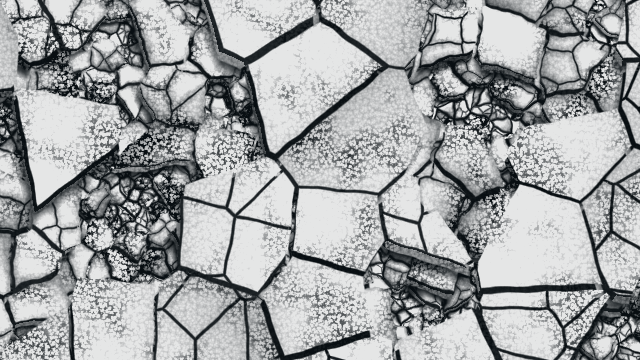
A WebGL 1 fragment shader for this texture:

```glsl
precision highp float;
uniform vec2 u_resolution;

vec2 hash2(vec2 p) {
  return fract(sin(vec2(dot(p, vec2(127.1, 311.7)), dot(p, vec2(269.5, 183.3)))) * 43758.55);
}

vec2 seedPoint(vec2 cell) {
  return cell + 0.5 + 0.84 * (hash2(cell) - 0.5);
}

// Distance to the nearest cell point
float cellular(vec2 p) {
  vec2 base = floor(p);
  float nearest = 4.0;
  for (int y = -1; y <= 1; y++)
    for (int x = -1; x <= 1; x++) {
      vec2 cell = base + vec2(x, y);
      vec2 d = cell + hash2(cell) - p;
      nearest = min(nearest, dot(d, d));
    }
  return sqrt(nearest);
}

// Straight-edged fragments: edge distance, id, offset to the centre
vec4 shatter(vec2 p) {
  vec2 base = floor(p), home = base, toCentre = vec2(9.0);
  for (int y = -1; y <= 1; y++)
    for (int x = -1; x <= 1; x++) {
      vec2 cell = base + vec2(x, y);
      vec2 d = seedPoint(cell) - p;
      if (dot(d, d) < dot(toCentre, toCentre)) { toCentre = d; home = cell; }
    }
  float edge = 4.0;
  for (int y = -2; y <= 2; y++)
    for (int x = -2; x <= 2; x++) {
      vec2 d = seedPoint(home + vec2(x, y)) - p;
      vec2 across = d - toCentre;
      if (dot(across, across) > 0.0001)
        edge = min(edge, dot(0.5 * (d + toCentre), normalize(across)));
    }
  return vec4(edge, hash2(home + 17.3).x, toCentre);
}

// Pitted dirt gathered in patches
float grime(vec2 p, float amount) {
  float patches = cellular(p * 5.0) + 0.5 * cellular(p * 14.0);
  float pits = 0.6 * cellular(p * 85.0) + 0.4 * cellular(p * 160.0);
  return amount * smoothstep(0.5, 1.15, patches) * smoothstep(0.28, 0.62, pits)
    + 0.3 * (pits - 0.42);
}

// One layer of stones: shadow, broken side, then upper face
float layStones(float shade, vec2 p, float scale, float gap, float depth,
                float share, float focus, float rough) {
  float angle = 0.35 + scale * 0.7;
  mat2 turn = mat2(cos(angle), sin(angle), -sin(angle), cos(angle));
  vec2 bent = p + (0.001 + 0.005 * rough) * sin(p.yx * vec2(47.0, 53.0) + 2.0 * sin(p * 31.0))
    + 0.0015 * rough * sin(p.yx * 190.0);
  vec2 q = turn * (bent + scale) * scale;
  vec2 drop = turn * vec2(0.35, 1.0) * depth;
  vec4 face = shatter(q);
  vec4 side = shatter(q + drop);
  vec4 shadow = shatter(q + 1.9 * drop);

  vec2 middle = vec2(0.8, 0.53);
  vec2 faceAt = (q + face.zw) * turn / scale - scale;
  vec2 sideAt = (q + drop + side.zw) * turn / scale - scale;
  vec2 shadowAt = (q + 1.9 * drop + shadow.zw) * turn / scale - scale;
  float faceHere = step(face.y, share - focus * distance(faceAt, middle));
  float sideHere = step(side.y, share - focus * distance(sideAt, middle));
  float shadowHere = step(shadow.y, share - focus * distance(shadowAt, middle));

  float id = face.y;
  float soft = scale / u_resolution.y;
  float margin = gap * (0.4 + 1.2 * fract(id * 29.0));
  float edge = face.x - margin;
  if (fract(id * 13.0) > 0.45)
    edge = min(edge, shatter(q * 1.6 + 5.0).x / 1.6 - 0.016);

  shade *= 1.0 - 0.85 * shadowHere * smoothstep(-0.05, 0.16, shadow.x);
  float wall = 0.2 + 0.35 * fract(side.y * 41.0) - grime(p + side.y * 9.0, 0.3);
  wall *= mix(1.0, 0.25, faceHere);
  shade = mix(shade, wall, sideHere * smoothstep(-soft, soft, side.x - gap));

  float tone = fract(id * 37.0);
  vec2 slope = vec2(cos(id * 60.0), sin(id * 60.0));
  float top = 0.97 - (0.14 + 0.2 * rough) * tone * tone
    - (0.1 + 0.5 * rough) * dot(face.zw, slope);
  top *= 1.0 - 0.45 * rough * (1.0 - smoothstep(0.0, 0.14, edge));
  top -= grime(p + id * 9.0, 0.5 + 0.3 * rough);
  return mix(shade, top, faceHere * smoothstep(-soft, soft, edge));
}

void main() {
  vec2 p = gl_FragCoord.xy / u_resolution.y;

  // Rubble, stones, rocks and slabs from the bottom up
  float shade = layStones(0.08, p, 25.0, 0.06, 0.12, 2.0, 0.0, 0.9);
  shade = layStones(shade, p, 12.0, 0.05, 0.14, 0.6, 0.0, 0.8);
  shade = layStones(shade, p, 6.3, 0.04, 0.12, 0.5, -0.1, 0.6);
  shade = layStones(shade, p, 3.7, 0.032, 0.1, 1.05, 0.55, 0.12);

  // Cool greys with pale highlights
  shade = clamp(shade, 0.05, 0.9);
  vec3 coolTint = vec3(-0.02, 0.005, 0.02) * (1.0 - shade);
  gl_FragColor = vec4(shade + coolTint, 1.0);
}
```
